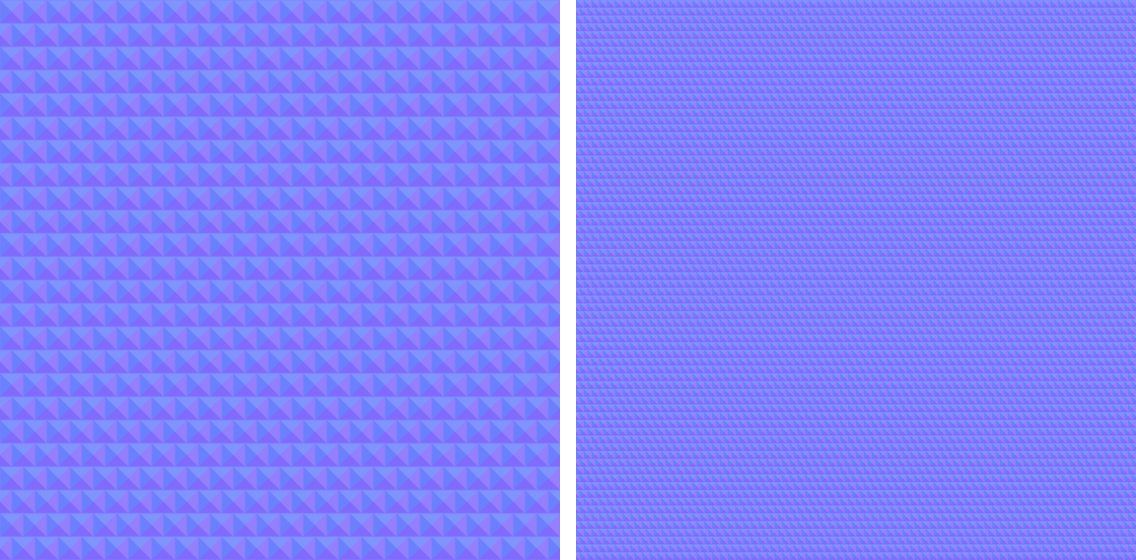
Left: one tile. Right: repeated 3 by 3.
This texture map is drawn by a WebGL 1 fragment shader. Its source:

```glsl
precision highp float;
// Normal map of square pyramid studs in staggered rows, split by thin flat grooves.

uniform vec2 u_resolution;

const float STUDS = 24.0;         // repeats across and down, even so the stagger wraps
const float GROOVE_HALF = 0.02;   // half the groove width, in studs
const float FACET_SLOPE = 0.163;  // sideways tilt of each facet

// Position inside a stud, from -0.5 to 0.5, with alternate rows moved by half a stud.
vec2 studPosition(vec2 grid) {
  float stagger = 0.5 * (1.0 - mod(floor(grid.y), 2.0));
  return fract(grid + vec2(stagger, 0.0)) - 0.5;
}

// Antialiased step: 0 below zero, 1 above, blended over the given width.
float softStep(float dist, float width) {
  return clamp(dist / width + 0.5, 0.0, 1.0);
}

// Outward direction of the facet, blended along the diagonal ridges.
vec2 facetDirection(vec2 p, float blur) {
  float ridge = (abs(p.x) - abs(p.y)) * 0.7071;
  vec2 vertical = vec2(0.0, sign(p.y));
  vec2 horizontal = vec2(sign(p.x), 0.0);
  return mix(vertical, horizontal, softStep(ridge, blur));
}

// 1 on the stud, 0 in the flat groove around it.
float studMask(vec2 p, float halfGroove, float blur) {
  float edge = 0.5 - max(abs(p.x), abs(p.y));
  return softStep(edge - halfGroove, blur);
}

vec3 encodeNormal(vec2 tilt) {
  return normalize(vec3(tilt, 1.0)) * 0.5 + 0.5;
}

void main() {
  vec2 uv = gl_FragCoord.xy / u_resolution;
  float blur = STUDS / min(u_resolution.x, u_resolution.y);

  vec2 p = studPosition(uv * STUDS);
  vec2 tilt = facetDirection(p, blur) * FACET_SLOPE;
  tilt *= studMask(p, GROOVE_HALF, blur);

  gl_FragColor = vec4(encodeNormal(tilt), 1.0);
}
```
